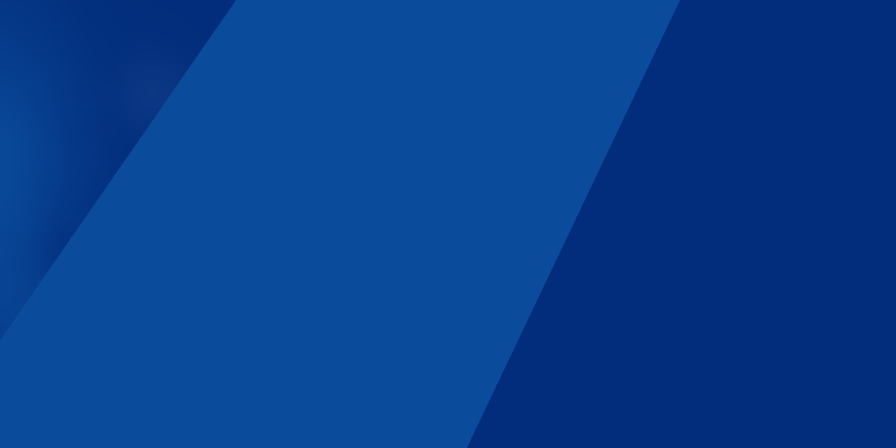
This background is drawn by a WebGL 1 fragment shader. Its source:

```glsl
precision highp float;
// Flat blue background: a wide slanted band between two straight edges,
// solid navy on the right and a softly glowing, cloudy corner at upper left.
// Edges are signed distances to lines; the haze is made of layered sines.

uniform vec2 u_resolution;

// Signed distance to the line from a to b, positive on its right side.
float rightOf(vec2 p, vec2 a, vec2 b) {
  vec2 d = normalize(b - a);
  return dot(p - a, vec2(d.y, -d.x));
}

// Elliptical soft spot, 1 at its centre.
float spot(vec2 p, vec2 centre, vec2 radius) {
  vec2 q = (p - centre) / radius;
  return exp(-dot(q, q));
}

// Slow cloudy variation in about -1..1.
float haze(vec2 p) {
  float sum = 0.0;
  float weight = 0.5;
  for (int i = 0; i < 4; i++) {
    p = mat2(0.8, 0.6, -0.6, 0.8) * p * 1.7 + 1.3;
    sum += weight * sin(p.x + 1.5 * sin(p.y));
    weight *= 0.5;
  }
  return sum;
}

void main() {
  // Canvas units: x runs 0..2, y runs 0..1 upwards.
  vec2 p = gl_FragCoord.xy / u_resolution * vec2(2.0, 1.0);
  float soft = 0.7 / u_resolution.y;

  vec3 navy = vec3(0.006, 0.177, 0.485);
  vec3 bandBlue = vec3(0.039, 0.294, 0.608);

  // Glowing corner: bright at the left side, dark towards the top right.
  float glow = 0.95 * spot(p, vec2(-0.04, 0.62), vec2(0.21, 0.36));
  glow += 0.3 * spot(p, vec2(0.03, 0.28), vec2(0.12, 0.14));
  glow -= 0.2 * spot(p, vec2(0.13, 0.45), vec2(0.05, 0.07));
  glow += 0.04 * haze(p * 9.0) * smoothstep(1.0, 0.8, p.y);
  vec3 colour = mix(navy, bandBlue, clamp(glow, 0.0, 1.0));
  colour += vec3(0.04, 0.035, 0.025) * spot(p, vec2(0.35, 0.79), vec2(0.09, 0.09));

  // Slanted band, then the solid navy side.
  float band = rightOf(p, vec2(0.0, 0.24), vec2(0.527, 1.0));
  float side = rightOf(p, vec2(1.042, 0.0), vec2(1.518, 1.0));
  colour = mix(colour, bandBlue, smoothstep(-soft, soft, band));
  colour = mix(colour, navy, smoothstep(-soft, soft, side));

  gl_FragColor = vec4(colour, 1.0);
}
```
